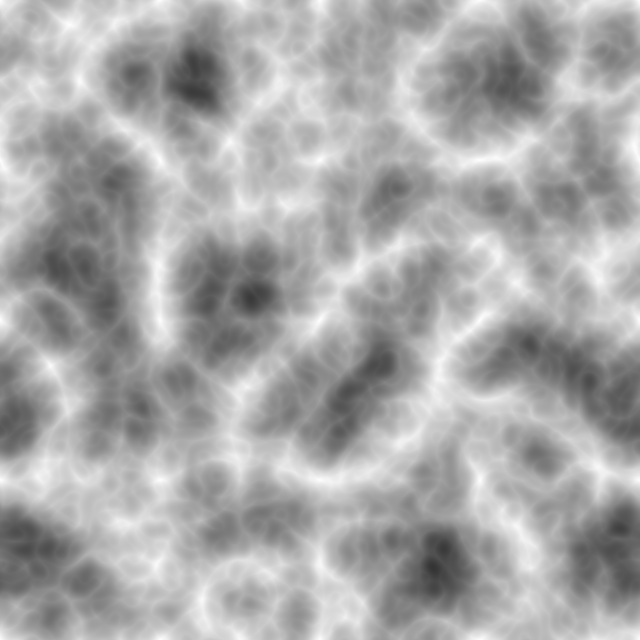
Reproduce this texture procedurally as a Shadertoy shader.

```glsl
// Seamless grey smoke: ridged gradient noise with bright creases and dark hollows.

const float TAU = 6.2831853;
const float BASE_CELLS = 4.0;   // lattice cells across the canvas
const int OCTAVES = 4;
const float GAIN = 0.5;
const vec3 CREASE_COLOR = vec3(1.0);
const vec3 HOLLOW_COLOR = vec3(0.0);

float hash(vec2 p, float seed) {
    return fract(sin(dot(p, vec2(127.1, 311.7)) + seed * 74.7) * 43758.5453);
}

// Unit gradient at a lattice point, wrapped to the period
vec2 latticeGradient(vec2 cell, float period, float seed) {
    float angle = TAU * hash(mod(cell, period), seed);
    return vec2(cos(angle), sin(angle));
}

float cornerRamp(vec2 cell, vec2 local, vec2 corner, float period, float seed) {
    return dot(latticeGradient(cell + corner, period, seed), local - corner);
}

// Tiling gradient noise, signed
float gradientNoise(vec2 p, float period, float seed) {
    vec2 cell = floor(p);
    vec2 f = p - cell;
    vec2 fade = f * f * f * (f * (f * 6.0 - 15.0) + 10.0);
    float bottom = mix(cornerRamp(cell, f, vec2(0, 0), period, seed),
                       cornerRamp(cell, f, vec2(1, 0), period, seed), fade.x);
    float top = mix(cornerRamp(cell, f, vec2(0, 1), period, seed),
                    cornerRamp(cell, f, vec2(1, 1), period, seed), fade.x);
    return mix(bottom, top, fade.y);
}

// Sum of folded octaves; zero crossings form the creases
float turbulence(vec2 uv, float cells, float gain) {
    float sum = 0.0;
    float amplitude = 1.0;
    for (int i = 0; i < OCTAVES; i++) {
        sum += amplitude * abs(gradientNoise(uv * cells, cells, float(i) + 1.0));
        cells *= 2.0;
        amplitude *= gain;
    }
    return sum;
}

void mainImage(out vec4 fragColor, in vec2 fragCoord) {
    vec2 uv = fragCoord / iResolution.xy;
    float depth = clamp(turbulence(uv, BASE_CELLS, GAIN), 0.0, 1.0);
    fragColor = vec4(mix(CREASE_COLOR, HOLLOW_COLOR, depth), 1.0);
}
```
